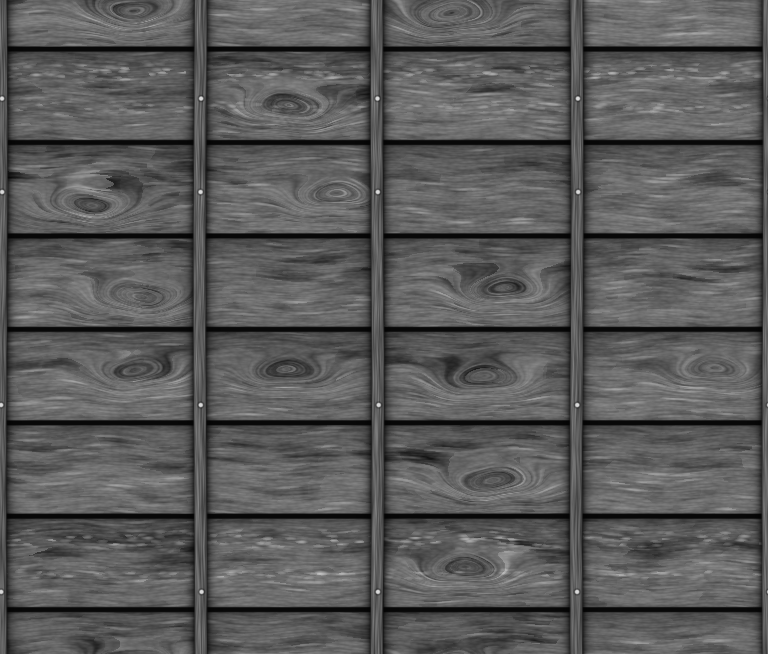
Write a WebGL 1 fragment shader that draws this texture.

```glsl
precision highp float;
uniform vec2 u_resolution;

#define ROWS 7.0
#define BAYS 4.0
#define FIRST_SEAM 0.075
#define SEAM_HALF 0.027
#define BATTEN_HALF 0.0083
#define BATTEN_SHIFT 0.0112
#define NAIL_RADIUS 0.0033
#define WOOD_GREY 0.385
#define GRAIN_DEPTH 0.055
#define STAIN_DEPTH 0.17
#define WEAR_GAIN 0.26
#define TAU 6.28318

float hash(vec2 p) {
  return fract(sin(dot(p, vec2(127.1, 311.7))) * 43758.5);
}

// x: distance to the nearest cell point, y: random value of that cell
vec2 cellular(vec2 p) {
  vec2 base = floor(p);
  vec2 best = vec2(9.0, 0.0);
  for (int j = -1; j <= 1; j++) {
    for (int i = -1; i <= 1; i++) {
      vec2 cell = base + vec2(float(i), float(j));
      vec2 point = cell + vec2(hash(cell), hash(cell + 19.7));
      float d = length(p - point);
      if (d < best.x) best = vec2(d, hash(cell + 43.3));
    }
  }
  return best;
}

// Soft flecks, present only in some of the cells
float flecks(vec2 p, float radius, float rarity) {
  vec2 c = cellular(p);
  return (1.0 - smoothstep(0.1 * radius, radius, c.x)) * smoothstep(rarity, 1.0, c.y);
}

// Layered sines running along x
float grain(vec2 p, float seed) {
  float sum = 0.0, amp = 0.45, freq = 85.0, wave = 9.0;
  for (int i = 0; i < 5; i++) {
    float phase = seed * 37.0 * float(i + 1);
    sum += amp * sin(p.y * freq + 1.7 * sin(p.x * wave + phase) + phase);
    freq *= 1.8;
    wave *= 1.45;
    amp *= 0.82;
  }
  return sum;
}

float band(float x, float centre, float width) {
  float d = (x - centre) / width;
  return exp(-d * d);
}

float plank(vec2 q, float f, float bay, float row) {
  float seed = hash(vec2(bay + 3.0, row + 11.0));
  float seed2 = hash(vec2(row + 5.0, bay + 29.0));
  vec2 shift = vec2(seed, seed2) * 60.0;

  // Grain bends into ovals around a knot
  float knotty = step(0.62, seed2 + 0.45 * band(row, 3.0, 0.4));
  vec2 toKnot = (q - vec2(0.06 + 0.17 * seed, 0.05 + 0.045 * seed2)) * vec2(0.38, 1.0);
  toKnot.y += 0.003 * sin(q.x * 55.0 + shift.x);
  float ring = length(toKnot);
  float pull = knotty * exp(-ring * ring * 1000.0);
  float field = mix(q.y + 0.003 * sin(q.x * 31.0 + shift.y), ring * 1.4, pull);
  float lines = grain(vec2(q.x, field), seed);

  float grey = WOOD_GREY + 0.05 * (seed - 0.5) + 0.045 * smoothstep(0.1, 0.8, f);
  grey += GRAIN_DEPTH * lines * (0.55 + pull);
  grey += 0.1 * (0.5 - cellular(vec2(q.x * 24.0, field * 260.0) + shift).x);
  grey += 0.06 * (0.5 - cellular(vec2(q.x * 90.0, q.y * 230.0) + shift).x);

  // Dark stains gather in the upper half
  vec2 stainAt = vec2(q.x * 11.0, field * 60.0 + 0.25 * lines) + shift;
  float stain = flecks(stainAt, 0.85, 0.25) * (0.3 + 1.1 * band(f, 0.38, 0.2));
  stain += 0.6 * flecks(stainAt * 2.3, 0.8, 0.4);
  grey -= STAIN_DEPTH * stain * (0.5 + 0.7 * seed2);
  grey -= 0.13 * knotty * exp(-ring * ring * 9000.0);

  // Pale scratches, and worn paint on some rows
  float worn = 1.0 - step(0.5, mod(row, 5.0));
  float pale = 0.6 * flecks(vec2(q.x * 17.0, field * 170.0) + shift, 0.6, 0.72);
  float wornBand = band(f, 0.25, 0.1) + 0.6 * band(f, 0.62, 0.08);
  pale += worn * wornBand * flecks(vec2(q.x * 60.0, q.y * 190.0) + shift, 0.8, 0.35);
  return grey + WEAR_GAIN * pale;
}

void main() {
  vec2 uv = gl_FragCoord.xy / u_resolution;
  float aspect = u_resolution.x / u_resolution.y;
  float px = 1.0 / u_resolution.y;
  float down = 1.0 - uv.y;

  // Row coordinates: f runs from 0 at the top of a plank to 1
  float r = (down - FIRST_SEAM) * ROWS;
  float row = mod(floor(r), ROWS);
  float f = fract(r);

  // Nearest batten and the bay to its side
  float side = 9.0, bay = -1.0, left = -0.25, nearest = 0.0;
  for (int i = 0; i <= 4; i++) {
    float id = mod(float(i), BAYS);
    float centre = float(i) / BAYS + 0.001 + BATTEN_SHIFT * sin(id * TAU / 3.0);
    centre += 0.0008 * sin(TAU * down + id * 2.0);
    float d = uv.x - centre;
    if (d > 0.0) { bay = float(i); left = centre; }
    if (abs(d) < abs(side)) { side = d; nearest = id; }
  }

  // Planks with black seams and shadows
  float grey = plank(vec2((uv.x - left) * aspect, f / ROWS), f, mod(bay, BAYS), row);
  float seam = min(f, 1.0 - f);
  float soft = ROWS * px;
  grey *= 1.0 - 0.5 * exp(-f * 13.0) - 0.3 * exp((f - 1.0) * 22.0);
  grey = mix(0.03, grey, smoothstep(SEAM_HALF - soft, SEAM_HALF + soft, seam));
  float gap = abs(side) - BATTEN_HALF;
  grey *= 1.0 - 0.75 * exp(-max(gap, 0.0) / 0.0055);

  // Battens with upright grain
  float across = side / BATTEN_HALF;
  float fibre = cellular(vec2(side * 420.0 + 0.3 * sin(down * 40.0), down * 13.0) + nearest * 17.0).x;
  float batten = 0.47 - 0.22 * fibre - 0.05 * across;
  batten += 0.035 * grain(vec2(down, side * 6.0), 0.3 + nearest * 0.17);
  batten *= 1.0 - 0.5 * pow(min(abs(across), 1.0), 5.0);
  grey = mix(batten, grey, smoothstep(-px, px, gap));

  // Nails on four of the rows
  float nailed = 1.0 - step(0.5, mod(row, 2.0)) * step(5.5, row);
  nailed *= 1.0 - step(1.5, row) * (1.0 - step(0.5, mod(row, 2.0)));
  float nailHeight = row < 1.5 ? 0.53 : 0.81;
  float nail = length(vec2((side - 0.001) * aspect, (f - nailHeight) / ROWS));
  grey *= 1.0 - 0.4 * nailed * (1.0 - smoothstep(NAIL_RADIUS, NAIL_RADIUS * 2.2, nail));
  grey = mix(grey, 0.85, nailed * (1.0 - smoothstep(NAIL_RADIUS - px, NAIL_RADIUS + px, nail)));

  gl_FragColor = vec4(vec3(clamp(grey, 0.02, 0.9)), 1.0);
}
```
